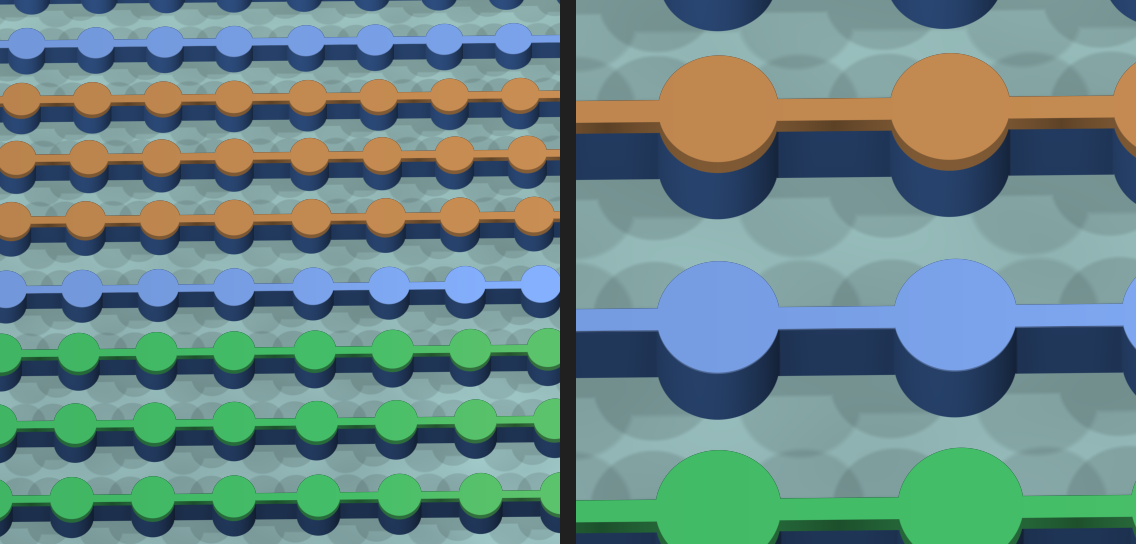
Left, the full canvas; right, a detail of the centre.
This pattern is drawn by a WebGL 2 fragment shader. Its source:

```glsl
#version 300 es
precision highp float;
// Rows of raised discs joined by thin bars, seen at a slant above a pale floor.
// Each row is one repeated disc-and-bar distance, swept downward for its walls
// and floor shadows; rows are painted from back to front, growing as they near.

uniform vec2 u_resolution;
out vec4 outColor;

// Disc of radii R joined by a bar, repeated every `pitch`, with one wider gap.
float beadRow(vec2 q, float pitch, vec2 R) {
  float u = q.x / pitch;
  u -= 0.04 * smoothstep(0.35, 0.7, u);
  q.x = (fract(u + 0.5) - 0.5) * pitch;
  float disc = (length(q / R) - 1.0) * R.y;
  float bar = abs(q.y - 0.1) - 0.65;
  return min(disc, bar);
}

// The same row extruded straight down by `depth`.
float sweptRow(vec2 q, float depth, float pitch, vec2 R) {
  q.y -= clamp(q.y, 0.0, depth);
  return beadRow(q, pitch, R);
}

float cover(float d, float edge) {
  return 1.0 - smoothstep(-edge, edge, d);
}

void main() {
  // The canvas is 100 units wide, with y running downward from the top.
  float unit = 100.0 / u_resolution.x;
  vec2 p = vec2(gl_FragCoord.x, u_resolution.y - gl_FragCoord.y) * unit;
  float edge = 0.75 * unit;
  float down = p.y / 97.0;

  // Floor with faint uneven light and a brighter lower right.
  vec3 color = mix(vec3(0.60, 0.75, 0.74), vec3(0.55, 0.69, 0.69), down);
  float ripple = sin(p.x * 0.31 + 1.7 * sin(p.y * 0.23)) * sin(p.y * 0.42 - p.x * 0.09);
  color *= 1.0 + 0.025 * ripple;
  color *= 1.0 + 0.10 * smoothstep(60.0, 90.0, p.x) * smoothstep(0.5, 0.8, down);

  for (int i = 0; i < 9; i++) {
    float r = float(i);
    bool low = i < 2 || i == 5;
    float pitch = 12.04 + 0.306 * r;
    vec2 R = vec2(0.27 * pitch, 2.6 + 0.143 * r);

    // Rows spread apart toward the viewer; low rows sit a little further down.
    float rowY = -1.98 + 9.09 * r + 0.28 * r * r;
    if (low) rowY += 1.17 - 2.34 / (1.0 + r);
    vec2 q = p - vec2(41.8, rowY);
    q.y += 0.010 * q.x;

    float height = low ? 2.8 : 3.4;
    float rim = low ? 0.08 : 0.65;

    // Two overlapping floor shadows, thrown forward to either side.
    float shadowA = sweptRow(q - vec2(0.36 * pitch, 0.0), height + 2.3, pitch, R);
    float shadowB = sweptRow(q + vec2(0.28 * pitch, 0.0), height + 1.2, pitch, R);
    color *= 1.0 - 0.10 * cover(shadowA, 0.22);
    color *= 1.0 - 0.11 * cover(shadowB, 0.16);

    // Dark walls: rounded shading below discs, a flat tone below bars.
    float u = q.x / pitch;
    u -= 0.04 * smoothstep(0.35, 0.7, u);
    float across = (fract(u + 0.5) - 0.5) * pitch / R.x;
    float turn = across + 0.3;
    float rounded = 1.14 - 0.32 * turn * turn;
    float beside = 0.90 + 0.08 * smoothstep(1.0, 1.6, abs(across));
    float shade = mix(rounded, beside, smoothstep(0.98, 1.02, abs(across)));
    vec3 wall = mix(vec3(0.155, 0.265, 0.435), vec3(0.11, 0.185, 0.30), down);
    color = mix(color, wall * shade, cover(sweptRow(q, height, pitch, R), edge));

    // Coloured cap: shaded rim, then the flat top, lighter to the right.
    vec3 top = low ? vec3(0.46, 0.61, 0.88)
             : i < 5 ? vec3(0.75, 0.53, 0.31)
             : vec3(0.26, 0.73, 0.40);
    top *= 0.97 + 0.08 * p.x / 100.0;
    if (i > 5) top.r += 0.08 * smoothstep(55.0, 95.0, p.x);
    if (i == 5) top *= 1.0 + 0.08 * smoothstep(30.0, 95.0, p.x);
    vec3 side = top * (i > 5 ? 0.58 : 0.66) * (1.0 - 0.08 * across * across);
    color = mix(color, side, cover(sweptRow(q, rim, pitch, R), edge));
    color = mix(color, top, cover(beadRow(q, pitch, R), edge));
  }

  outColor = vec4(color, 1.0);
}
```
